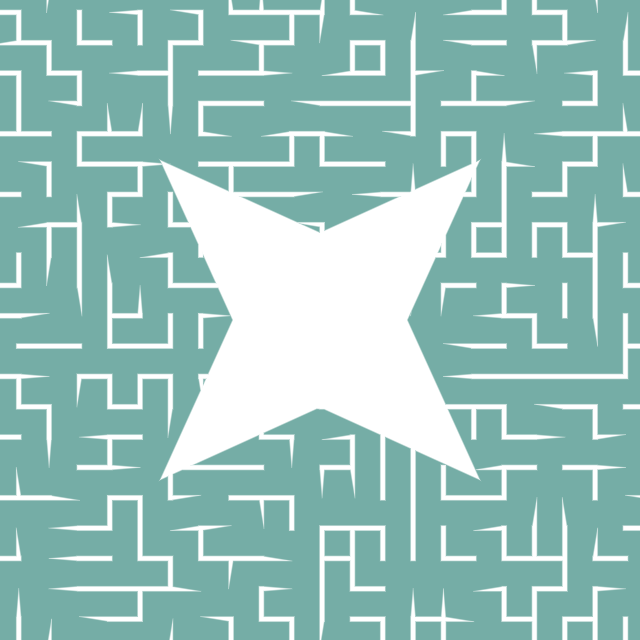
A Shadertoy shader for this background:

```glsl
// Four-pointed white star over a teal maze of straight and tapered white walls.

#define TEAL vec3(0.46, 0.68, 0.65)
#define WHITE vec3(1.0)
#define MAZE_ORIGIN vec2(0.0293, 0.0326)
#define MAZE_PITCH 0.0474
#define WALL_HALF 0.0039
#define HORIZONTAL_SHARE 0.56
#define TAPER_SHARE 0.8
#define STAR_TIP 0.25
#define STAR_WAIST 0.1365
#define SEED 3.7

float hash(vec2 p) {
    return fract(sin(dot(p, vec2(127.1, 311.7)) + SEED) * 43758.5453);
}

// Each lattice node grows one wall toward one of its four neighbours.
vec2 wallDirection(vec2 node) {
    float side = hash(node + 53.0) < 0.5 ? -1.0 : 1.0;
    return hash(node) < HORIZONTAL_SHARE ? vec2(side, 0.0) : vec2(0.0, side);
}

// A node is a dead end when no neighbour grows a wall into it.
bool isDeadEnd(vec2 node) {
    vec2 stepDir = vec2(1.0, 0.0);
    for (int i = 0; i < 4; i++) {
        if (dot(wallDirection(node + stepDir), stepDir) < -0.5) return false;
        stepDir = vec2(-stepDir.y, stepDir.x);
    }
    return true;
}

// Wall with square ends; a tapered one grows from a point and may lean.
float wallDistance(vec2 p, vec2 node) {
    vec2 dir = wallDirection(node);
    vec2 q = p - node;
    float along = clamp(dot(q, dir), 0.0, 1.0);
    float halfWidth = WALL_HALF / MAZE_PITCH;
    vec2 centre = dir * along;
    if (hash(node + 17.0) < TAPER_SHARE && isDeadEnd(node)) {
        float lean = floor(hash(node + 91.0) * 3.0) - 1.0;
        centre += vec2(-dir.y, dir.x) * lean * halfWidth * (1.0 - along);
        halfWidth *= along;
    }
    vec2 gap = abs(q - centre);
    return max(gap.x, gap.y) - halfWidth;
}

// Only walls of the nearest node and those around it can reach a point.
float mazeDistance(vec2 uv) {
    vec2 p = (uv - MAZE_ORIGIN) / MAZE_PITCH;
    vec2 nearest = floor(p + 0.5);
    float d = 1.0;
    for (int y = -1; y <= 1; y++) {
        for (int x = -1; x <= 1; x++) {
            d = min(d, wallDistance(p, nearest + vec2(x, y)));
        }
    }
    return d * MAZE_PITCH;
}

// Folding into one octant leaves a single edge from waist to tip.
float starDistance(vec2 p) {
    p = abs(p);
    if (p.y > p.x) p = p.yx;
    vec2 edge = vec2(STAR_TIP - STAR_WAIST, STAR_TIP);
    return ((p.x - STAR_WAIST) * edge.y - p.y * edge.x) / length(edge);
}

void mainImage(out vec4 fragColor, in vec2 fragCoord) {
    float size = min(iResolution.x, iResolution.y);
    vec2 centred = (fragCoord - 0.5 * iResolution.xy) / size;
    float pixel = 1.0 / size;

    // Star and walls share one white silhouette.
    float d = min(starDistance(centred), mazeDistance(centred + 0.5));
    float cover = 1.0 - smoothstep(-pixel, pixel, d);
    fragColor = vec4(mix(TEAL, WHITE, cover), 1.0);
}
```
